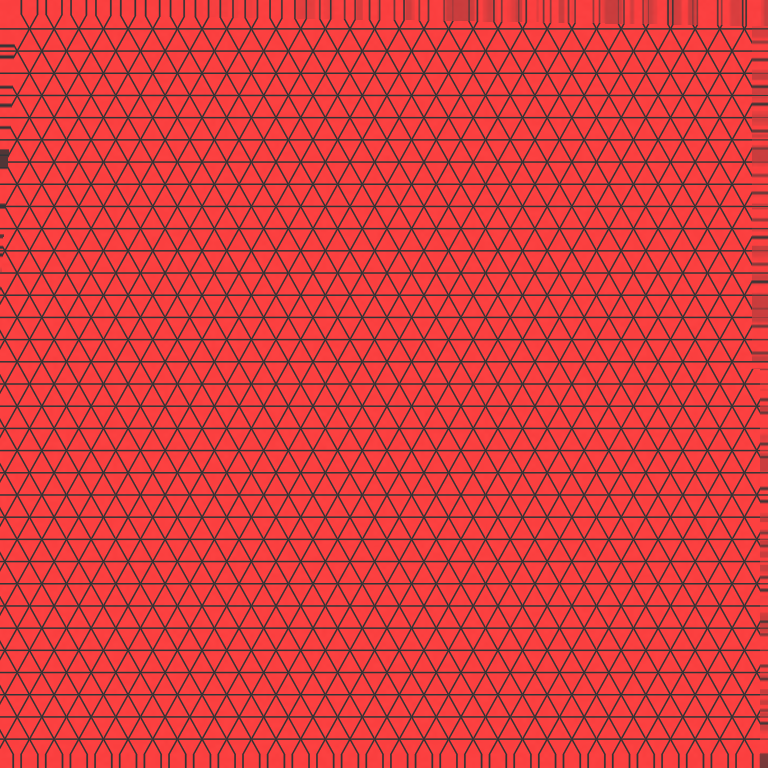
A WebGL 1 fragment shader for this pattern:

```glsl
precision highp float;

uniform vec2 u_resolution;

const vec3 PAPER = vec3(0.985, 0.25, 0.25);
const vec3 INK = vec3(0.2, 0.205, 0.21);
const vec2 CELL = vec2(0.0321, 0.0289);      // triangle base and row height
const vec2 LATTICE_ORIGIN = vec2(0.4878, 0.5);
const float LINE_WIDTH = 0.00195;
const float NODE_RADIUS = 0.0021;
const float MOTTLE = 0.012;
const float BOTTOM_EDGE = 0.018;
const vec2 TOP_EDGE = vec2(0.982, 0.966);    // height at left and right
const vec2 RIGHT_EDGE = vec2(0.990, 0.979);  // lower and upper half
const float LEFT_INSET = 0.0195;
const float LEFT_START = 0.55;
const float STAIN_STRENGTH = 0.25;
const float SMUDGE_STRENGTH = 0.85;

float hash(vec2 p) {
  p = fract(p * vec2(0.1031, 0.1137));
  p += dot(p, p.yx + 33.33);
  return fract((p.x + p.y) * p.x * 17.0 + p.y * 31.0);
}

float noise(vec2 p) {
  vec2 cell = floor(p);
  vec2 f = fract(p);
  f = f * f * (3.0 - 2.0 * f);
  float low = mix(hash(cell), hash(cell + vec2(1.0, 0.0)), f.x);
  float high = mix(hash(cell + vec2(0.0, 1.0)), hash(cell + 1.0), f.x);
  return mix(low, high, f.y);
}

float toInteger(float x) {
  return abs(fract(x + 0.5) - 0.5);
}

// Distance to three families of lines, with round nodes where they cross.
float latticeDistance(vec2 p) {
  vec2 q = (p - LATTICE_ORIGIN) / CELL;
  float rise = toInteger(q.x - 0.5 * q.y);
  float fall = toInteger(q.x + 0.5 * q.y);
  float slope = CELL.x * CELL.y / length(vec2(0.5 * CELL.x, CELL.y));
  float lines = min(toInteger(q.y) * CELL.y, min(rise, fall) * slope);

  float row = floor(q.y + 0.5);
  vec2 toNode = vec2(toInteger(q.x - 0.5 * row), q.y - row) * CELL;
  return min(lines - 0.5 * LINE_WIDTH, length(toNode) - NODE_RADIUS);
}

void main() {
  vec2 uv = gl_FragCoord.xy / u_resolution;
  float pixel = 1.0 / min(u_resolution.x, u_resolution.y);

  // Beyond a slightly skewed frame, the lattice is smeared outward.
  float left = LEFT_INSET * smoothstep(LEFT_START, 1.0, uv.y);
  float right = mix(RIGHT_EDGE.x, RIGHT_EDGE.y, step(0.52, uv.y));
  float top = mix(TOP_EDGE.x, TOP_EDGE.y, uv.x);
  vec2 p = clamp(uv, vec2(left, BOTTOM_EDGE), vec2(right, top));
  float aboveTop = step(top, uv.y);
  float pastRight = step(right, uv.x) * (1.0 - aboveTop);
  float pastLeft = step(uv.x, left) * (1.0 - aboveTop);

  float ink = clamp(0.5 - latticeDistance(p) / pixel, 0.0, 1.0);

  // Uneven ink and broad stains in the smeared margins.
  float along = mix(uv.y, uv.x, aboveTop);
  float worn = aboveTop * smoothstep(0.2, 0.6, uv.x) + pastRight;
  ink *= 1.0 - 0.55 * worn * noise(vec2(along * 70.0, 3.0));
  float streak = smoothstep(0.5, 0.85, noise(vec2(along * 130.0, 9.0)));
  ink = max(ink, STAIN_STRENGTH * worn * streak);
  float smudge = smoothstep(0.78, 0.9, noise(vec2(uv.y * 65.0, 5.0)));
  ink = max(ink, SMUDGE_STRENGTH * pastLeft * smudge);

  vec3 paper = PAPER + MOTTLE * (noise(uv * 180.0) - 0.5);
  gl_FragColor = vec4(mix(paper, INK, ink), 1.0);
}
```
